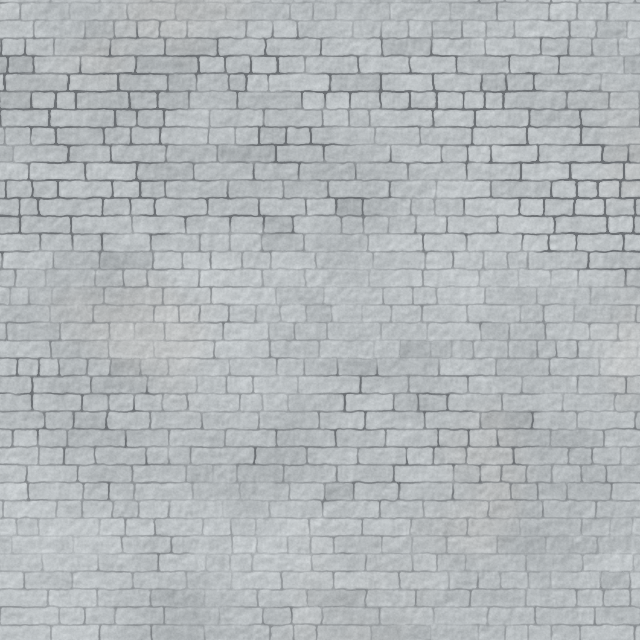
A three.js fragment shader for this texture:

```glsl
// Weathered pale grey painted brick wall: 36 courses of long and short bricks
varying vec2 vUv;

const float COURSES = 36.0;
const float CELLS = 12.0;          // long bricks per course, some are halved
const float JOINT_HALF = 0.0010;
const float CORNER = 0.0038;
const vec3 PAINT = vec3(0.722, 0.742, 0.752);
const vec3 JOINT_DARK = vec3(0.40, 0.415, 0.43);
const vec3 WARM_TINT = vec3(0.010, 0.0, -0.008);

float hash(vec2 p) {
  vec3 q = fract(vec3(p.xyx) * 0.1031);
  q += dot(q, q.yzx + 33.33);
  return fract((q.x + q.y) * q.z);
}

float noise(vec2 p) {
  vec2 i = floor(p);
  vec2 f = fract(p);
  f = f * f * (3.0 - 2.0 * f);
  float low = mix(hash(i), hash(i + vec2(1.0, 0.0)), f.x);
  float high = mix(hash(i + vec2(0.0, 1.0)), hash(i + 1.0), f.x);
  return mix(low, high, f.y);
}

float fbm(vec2 p) {
  float sum = 0.0;
  float gain = 0.5;
  for (int i = 0; i < 4; i++) {
    sum += gain * noise(p);
    p = p * 2.03 + 17.1;
    gain *= 0.5;
  }
  return sum / 0.9375;
}

float roundedBox(vec2 p, vec2 halfSize, float radius) {
  vec2 q = abs(p) - halfSize + radius;
  return length(max(q, 0.0)) + min(max(q.x, q.y), 0.0) - radius;
}

// Jittered position of a vertical joint, in cells
float jointAt(float i, float row) {
  return i + 0.28 * (hash(vec2(mod(i, CELLS), row + 5.0)) - 0.5);
}

// Returns signed distance to the brick edge, brick id, and distance to its side
vec4 brick(vec2 uv) {
  float y = uv.y * COURSES;
  float row = mod(floor(y), COURSES);
  float x = uv.x * CELLS + 0.5 * mod(row, 2.0) + 0.5 * hash(vec2(row, 71.0));
  float i = floor(x);
  if (x < jointAt(i, row)) i -= 1.0;
  else if (x >= jointAt(i + 1.0, row)) i += 1.0;
  float left = jointAt(i, row);
  float right = jointAt(i + 1.0, row);
  vec2 id = vec2(mod(i, CELLS) * 2.0, row);
  if (hash(id + 131.0) < 0.28) {
    float middle = mix(left, right, 0.44 + 0.12 * hash(id + 47.0));
    if (x < middle) {
      right = middle;
    } else {
      left = middle;
      id.x += 1.0;
    }
  }
  vec2 size = vec2((right - left) / CELLS, 1.0 / COURSES);
  vec2 p = vec2((x - 0.5 * (left + right)) / CELLS, (fract(y) - 0.5) / COURSES);
  float d = roundedBox(p, 0.5 * size - JOINT_HALF, CORNER);
  return vec4(d, id, 0.5 * size.x - abs(p.x));
}

// Height-wise fading: crisp upper courses, paint-filled middle, soft base
float jointStrength(vec2 uv) {
  float upper = smoothstep(0.54, 0.64, uv.y) * (1.0 - smoothstep(0.87, 0.98, uv.y));
  float lower = smoothstep(0.20, 0.30, uv.y) * (1.0 - smoothstep(0.40, 0.48, uv.y));
  float worn = fbm(uv * vec2(9.0, 13.0) + 3.0);
  float broken = noise(uv * vec2(48.0, 64.0) + 21.0);
  float strength = 0.30 + 0.42 * upper + 0.16 * lower;
  return strength * (0.45 + 1.1 * smoothstep(0.25, 0.75, worn)) * (0.55 + 0.8 * broken);
}

// Light from the upper left over a rough coat of paint
float relief(vec2 uv, float scale) {
  vec2 p = uv * scale;
  return fbm(p) - fbm(p + vec2(-0.45, 0.55));
}

void main() {
  vec2 uv = vUv + vec2(0.0, 0.004);

  // Uneven brick outlines
  vec2 wobble = vec2(fbm(uv * 75.0), fbm(uv * 75.0 + 40.0)) - 0.5;
  vec4 b = brick(uv + 0.0042 * wobble);
  float d = b.x;

  // Painted faces: brick tone, stains and grain
  float tone = 0.035 * (hash(b.yz + 9.0) - 0.5);
  tone -= 0.035 * step(0.91, hash(b.yz + 83.0));
  tone += 0.10 * (fbm(uv * 7.0 + 11.0) - 0.5);
  tone += 0.07 * (fbm(uv * vec2(60.0, 85.0)) - 0.5);
  tone += 0.10 * relief(uv, 120.0);
  tone += 0.035 * (noise(uv * 420.0) - 0.5);
  tone += 0.018 * smoothstep(-0.007, -0.002, d);
  vec3 color = PAINT + tone;
  color += WARM_TINT * smoothstep(0.5, 0.75, fbm(uv * 4.0 + 60.0));

  // Dark joints with a faint soiled fringe; upright joints are a little deeper
  float strength = jointStrength(uv);
  strength *= 1.0 + 0.3 * (1.0 - smoothstep(0.001, 0.004, b.w));
  float line = smoothstep(-0.0018, 0.0008, d);
  float fringe = smoothstep(-0.0050, 0.0, d) * 0.16;
  color = mix(color, JOINT_DARK, clamp(strength * max(line, fringe), 0.0, 0.92));

  gl_FragColor = vec4(color, 1.0);
}
```
